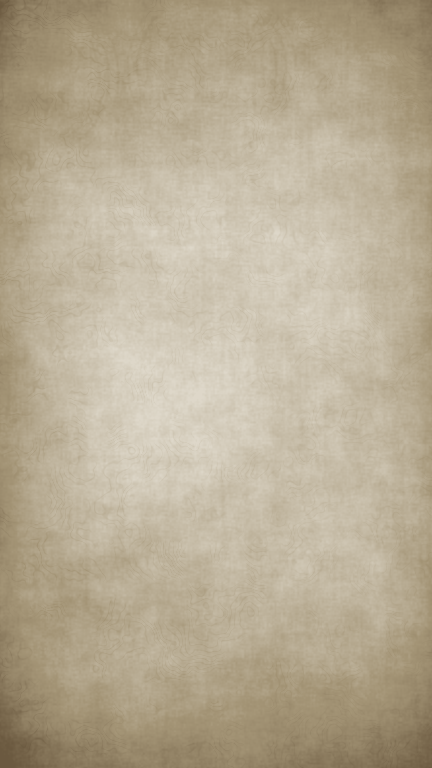
Write a Shadertoy shader that draws this texture.

```glsl
// Aged parchment cloth: a pale, uneven glow inside a brown vignette.
// Exponential edge falloffs and soft blotches set the tone; value noise,
// curved etched strokes and a thread grain add wear before a colour ramp.

float hash(vec2 p) {
    return fract(sin(dot(p, vec2(127.1, 311.7))) * 43758.5453);
}

float noise(vec2 p) {
    vec2 i = floor(p), f = fract(p);
    f = f * f * (3.0 - 2.0 * f);
    return mix(mix(hash(i), hash(i + vec2(1, 0)), f.x),
               mix(hash(i + vec2(0, 1)), hash(i + vec2(1, 1)), f.x), f.y);
}

// Fractal noise centred on zero
float fbm(vec2 p) {
    float sum = 0.0, amp = 0.5;
    for (int i = 0; i < 5; i++) {
        sum += amp * (noise(p) - 0.5);
        p = mat2(1.6, 1.2, -1.2, 1.6) * p + 7.3;
        amp *= 0.55;
    }
    return sum;
}

// Soft elliptical patch in normalized canvas coordinates
float blotch(vec2 uv, vec2 centre, vec2 size) {
    vec2 d = (uv - centre) / size;
    return exp(-dot(d, d));
}

// Thin curved strokes along the contours of a warped field
float etching(vec2 p) {
    float field = fbm(p * 4.0 + 3.0) * 9.0 + p.y * 5.0 + p.x * 3.0;
    float stroke = 1.0 - abs(2.0 * fract(field * 3.0) - 1.0);
    return smoothstep(0.55, 1.0, stroke) * smoothstep(0.4, 0.75, noise(p * 22.0));
}

// Faint circular arc
float arc(vec2 p, vec2 centre, float radius) {
    return 1.0 - smoothstep(0.0, 0.006, abs(length(p - centre) - radius));
}

vec3 parchment(float tone) {
    vec3 colour = mix(vec3(0.42, 0.35, 0.25), vec3(0.64, 0.58, 0.46),
                      smoothstep(0.40, 0.64, tone) * 0.4 + 0.6 * clamp((tone - 0.42) / 0.22, 0.0, 1.0));
    return mix(colour, vec3(0.87, 0.845, 0.79), clamp((tone - 0.64) / 0.23, 0.0, 1.0));
}

void mainImage(out vec4 fragColor, in vec2 fragCoord) {
    vec2 uv = fragCoord / iResolution.xy;
    vec2 p = fragCoord / iResolution.x;

    // Vignette with an uneven border
    vec2 q = uv + 0.05 * vec2(fbm(p * 5.0), fbm(p * 5.0 + 19.0));
    float tone = 0.825;
    tone -= 0.15 * exp(-q.x / 0.11) + 0.13 * exp((q.x - 1.0) / 0.10);
    tone -= 0.26 * exp(-q.y / 0.16) + 0.21 * exp((q.y - 1.0) / 0.13);

    // Bright centres and worn patches
    tone += 0.035 * blotch(uv, vec2(0.63, 0.63), vec2(0.25, 0.12));
    tone += 0.035 * blotch(uv, vec2(0.22, 0.56), vec2(0.14, 0.06));
    tone += 0.030 * blotch(uv, vec2(0.37, 0.47), vec2(0.13, 0.09));
    tone += 0.025 * blotch(uv, vec2(0.40, 0.70), vec2(0.14, 0.05));
    tone -= 0.045 * blotch(uv, vec2(0.25, 0.83), vec2(0.22, 0.09));
    tone -= 0.035 * blotch(uv, vec2(0.08, 0.52), vec2(0.12, 0.14));
    tone -= 0.030 * blotch(uv, vec2(0.28, 0.27), vec2(0.25, 0.06));
    tone -= 0.035 * blotch(uv, vec2(0.38, 0.20), vec2(0.30, 0.04));
    tone -= 0.025 * blotch(uv, vec2(0.54, 0.69), vec2(0.02, 0.04));

    // Cloudy stains and stretched fibre streaks
    tone += 0.085 * fbm(p * 4.5) + 0.080 * fbm(p * 17.0 + 31.0);
    tone += 0.035 * fbm(p * vec2(5.0, 45.0)) + 0.030 * fbm(p * vec2(50.0, 5.0) + 11.0);

    // Etched ornament, stronger on the left, and large arcs near the top
    tone -= 0.030 * etching(p) * mix(1.0, 0.55, uv.x);
    float arcs = 0.0;
    for (int i = 0; i < 3; i++) {
        arcs += arc(p, vec2(0.06, 1.60), 0.17 + 0.022 * float(i));
        arcs += arc(p, vec2(0.49, 1.62), 0.15 + 0.022 * float(i));
    }
    tone -= 0.018 * arcs * noise(p * 14.0 + 5.0);

    // Thread grain
    tone += 0.020 * (noise(p * vec2(190.0, 70.0)) - 0.5);
    tone += 0.020 * (noise(p * vec2(70.0, 190.0) + 41.0) - 0.5);
    tone += 0.022 * (noise(p * 210.0 + 83.0) - 0.5);

    fragColor = vec4(parchment(tone), 1.0);
}
```
